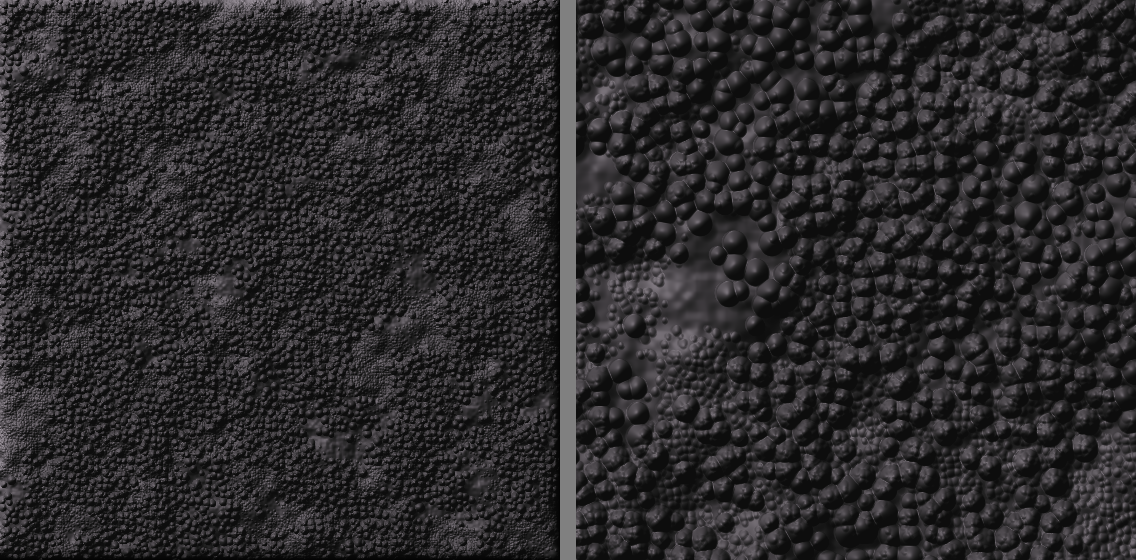
Left, the full canvas; right, a detail of the centre.
Write a WebGL 2 fragment shader that draws this texture.

```glsl
#version 300 es
precision highp float;
// Dark slab of rough, clumped grains lit from the upper left.
// A height field of scattered domes over soft noise is shaded by its slope,
// with a short cast shadow, small glints and a ragged bevel at the rim.

uniform vec2 u_resolution;
out vec4 fragColor;

vec3 hash3(vec2 p) {
    vec3 q = fract(vec3(p.xyx) * vec3(0.1031, 0.1030, 0.0973));
    q += dot(q, q.yxz + 33.33);
    return fract((q.xxy + q.yzz) * q.zyx);
}

float noise(vec2 p) {
    vec2 cell = floor(p), f = fract(p);
    f = f * f * (3.0 - 2.0 * f);
    float low = mix(hash3(cell).x, hash3(cell + vec2(1, 0)).x, f.x);
    float high = mix(hash3(cell + vec2(0, 1)).x, hash3(cell + vec2(1, 1)).x, f.x);
    return mix(low, high, f.y);
}

// Share of ground covered by grains: clumps with bare patches between
float density(vec2 p) {
    float n = 0.6 * noise(p * 15.0 + 7.0) + 0.4 * noise(p * 34.0 + 3.0);
    return smoothstep(0.2, 0.58, n);
}

// Highest dome among jittered grains, in canvas units
float grains(vec2 p, float cells) {
    vec2 q = p * cells, home = floor(q);
    float top = 0.0;
    for (int y = -1; y <= 1; y++) {
        for (int x = -1; x <= 1; x++) {
            vec2 cell = home + vec2(x, y);
            vec3 rnd = hash3(cell + cells);
            vec2 centre = cell + 0.1 + 0.8 * rnd.xy;
            float radius = mix(0.4, 0.7, rnd.z);
            float present = step(fract(rnd.z * 17.0 + rnd.x), density(centre / cells));
            vec2 d = (q - centre) / radius;
            float dome = max(1.0 - dot(d, d), 0.0);
            top = max(top, present * radius * dome);
        }
    }
    return top / cells;
}

float height(vec2 p) {
    float h = 0.016 * noise(p * 22.0) + 0.006 * noise(p * 55.0) + 0.0016 * noise(p * 170.0);
    h += 0.95 * grains(p, 82.0) + 0.4 * grains(p + 0.37, 210.0);
    // Rounded rim, made uneven by noise
    vec2 rim = min(p, 1.0 - p) + 0.008 * (noise(p * 70.0) - 0.5);
    vec2 drop = exp(-max(rim, -0.004) / 0.006);
    return h - 0.011 * (drop.x + drop.y);
}

void main() {
    vec2 p = gl_FragCoord.xy / u_resolution;
    vec3 light = normalize(vec3(-0.5, 0.66, 0.62));

    // Surface normal from finite differences
    float e = 0.0013;
    float h = height(p);
    vec2 slope = vec2(height(p + vec2(e, 0)) - h, height(p + vec2(0, e)) - h) / e;
    vec3 normal = normalize(vec3(-slope, 1.0));

    // Shadow from a taller neighbour toward the light
    float rise = height(p + 0.007 * normalize(light.xy)) - h;
    float shade = 1.0 - 0.6 * smoothstep(0.001, 0.007, rise);

    float diffuse = max(dot(normal, light), 0.0);
    vec3 halfway = normalize(light + vec3(0, 0, 1));
    float glint = pow(max(dot(normal, halfway), 0.0), 22.0);

    // Light fades toward the lower right
    float falloff = 1.0 + 0.14 * (p.y - p.x);
    float bare = 1.0 - density(p);
    float tone = 0.05 + shade * falloff * (0.26 + 0.07 * bare) * pow(diffuse, 1.5);
    tone += 0.17 * shade * glint * (0.4 + 0.6 * noise(p * 120.0));

    // Pale dust on the upper and left rims, darkness on the others
    vec2 lit = exp(-vec2(p.x, 1.0 - p.y) / 0.009);
    vec2 dim = exp(-vec2(1.0 - p.x, p.y) / 0.008);
    tone += 0.2 * max(lit.x, lit.y) * diffuse;
    tone *= 1.0 - 0.75 * max(dim.x, dim.y);

    vec3 tint = mix(vec3(1.0), vec3(1.02, 0.965, 1.025), smoothstep(0.08, 0.25, tone));
    fragColor = vec4(tone * tint, 1.0);
}
```
